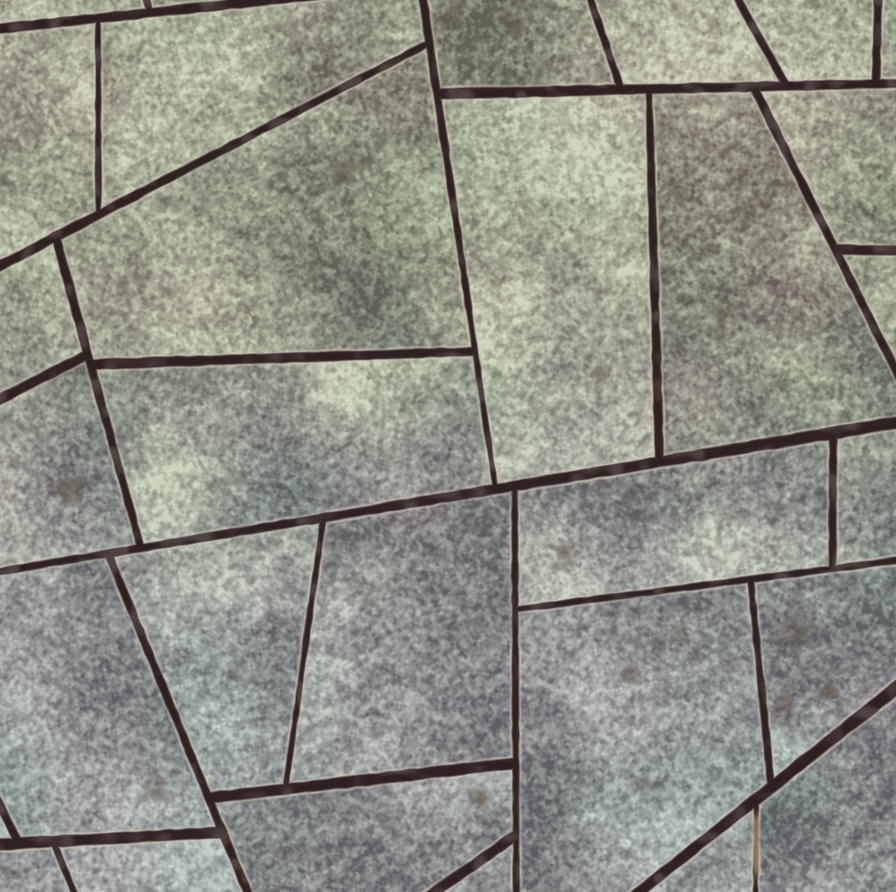
Reproduce this texture procedurally as a Shadertoy shader.

```glsl
#define SPLITS 5
#define COURSE_HALF 0.0056
#define UPRIGHT_HALF 0.0040
#define GRAIN 0.92
#define MOTTLE 0.95
#define STONE_SHIFT 0.32
#define SEED 3.0

const vec3 STONE_DARK  = vec3(0.39, 0.37, 0.36);
const vec3 STONE_LIGHT = vec3(0.77, 0.79, 0.735);
const vec3 JOINT_DARK  = vec3(0.18, 0.13, 0.125);
const vec3 JOINT_DUST  = vec3(0.40, 0.35, 0.34);
const vec3 OCHRE       = vec3(0.60, 0.51, 0.37);
const vec3 RIM         = vec3(0.80, 0.76, 0.70);
const vec3 RUST        = vec3(0.38, 0.33, 0.28);

float hash(vec2 p) {
    vec3 q = fract(p.xyx * 0.1031);
    q += dot(q, q.yzx + 33.33);
    return fract((q.x + q.y) * q.z);
}

float noise(vec2 p) {
    vec2 i = floor(p), f = fract(p);
    f = f * f * (3.0 - 2.0 * f);
    return mix(mix(hash(i), hash(i + vec2(1, 0)), f.x),
               mix(hash(i + vec2(0, 1)), hash(i + 1.0), f.x), f.y);
}

float fbm(vec2 p) {
    float sum = 0.0, amp = 0.53;
    for (int i = 0; i < 4; i++) {
        sum += amp * noise(p);
        p = mat2(1.6, 1.2, -1.2, 1.6) * p + 5.3;
        amp *= 0.5;
    }
    return sum;
}

// Sparse cellular blotches: 1 inside, 0 outside
float blotches(vec2 p, float density) {
    vec2 cell = floor(p);
    float cover = 0.0;
    for (int y = -1; y <= 1; y++)
    for (int x = -1; x <= 1; x++) {
        vec2 c = cell + vec2(x, y);
        vec2 site = c + vec2(hash(c + 11.0), hash(c + 47.0));
        float radius = mix(0.12, 0.36, hash(c + 83.0));
        float spot = 1.0 - smoothstep(radius * 0.3, radius, length(p - site));
        cover = max(cover, spot * step(hash(c + 29.0), density));
    }
    return cover;
}

// Cuts the plane into convex slabs; returns gap distance, stone id, ochre fill
vec3 paving(vec2 p, vec2 canvas) {
    vec2 poly[12];
    for (int i = 0; i < 4; i++) {
        vec2 corner = vec2(i / 2, (i == 1 || i == 2) ? 1 : 0);
        poly[i] = canvas * (corner * 1.4 - 0.2);
    }
    int count = 4;
    float id = 1.0, gap = 1.0, ochre = 0.0;
    for (int level = 0; level < SPLITS; level++) {
        vec2 centre = vec2(0), low = vec2(9), high = vec2(-9);
        for (int i = 0; i < count; i++) {
            centre += poly[i] / float(count);
            low = min(low, poly[i]);
            high = max(high, poly[i]);
        }
        vec2 size = high - low;
        float pick = hash(vec2(id, SEED)), jitter = hash(vec2(id, SEED + 5.0)) - 0.5;

        // Tall slabs get a gently rising course or a diagonal, wide ones a leaning upright
        bool course = size.y * 1.15 > size.x;
        float angle = course ? 0.09 + 0.48 * step(0.65, pick) * step(1.0, float(level))
                             + 0.22 * jitter : mix(1.42, 2.12, pick);
        vec2 tangent = vec2(cos(angle), sin(angle));
        vec2 normal = vec2(-tangent.y, tangent.x);
        centre += size * 0.2 * (hash(vec2(id, SEED + 7.0)) - 0.5);
        float d = dot(p - centre, normal);
        float halfWidth = (course ? COURSE_HALF : UPRIGHT_HALF)
                        * mix(0.7, 1.25, hash(vec2(id, SEED + 9.0)))
                        + 0.009 * dot(p - centre, tangent) * jitter;
        float edgeGap = abs(d) - clamp(halfWidth, 0.0018, 0.0085);
        if (edgeGap < gap) {
            gap = edgeGap;
            ochre = course ? 0.0 : step(0.86, hash(vec2(id, SEED + 13.0)));
        }

        // Keep the part of the slab on this side of the cut
        float side = d < 0.0 ? -1.0 : 1.0;
        vec2 kept[12] = poly;
        int m = 0;
        for (int i = 0; i < count; i++) {
            vec2 a = poly[i], b = poly[(i + 1) % count];
            float da = side * dot(a - centre, normal);
            float db = side * dot(b - centre, normal);
            if (da >= 0.0) kept[m++] = a;
            if (da * db < 0.0) kept[m++] = mix(a, b, da / (da - db));
        }
        poly = kept;
        count = m;
        id = id * 2.0 + (side > 0.0 ? 1.0 : 0.0);
    }
    return vec3(gap, id, ochre);
}

void mainImage(out vec4 fragColor, in vec2 fragCoord) {
    vec2 uv = fragCoord / iResolution.y;
    float soft = 0.0005 + 0.7 / iResolution.y;
    vec3 slab = paving(uv, iResolution.xy / iResolution.y);
    float gap = slab.x + 0.0014 * (noise(uv * 85.0) - 0.5);

    // Each stone has its own grain offset and cleavage direction
    float angle = 0.3 + 0.9 * hash(vec2(slab.y, 21.0));
    vec2 q = mat2(cos(angle), -sin(angle), sin(angle), cos(angle)) * uv
           + 7.0 * hash(vec2(slab.y, 31.0)) + 3.0;
    float mottle = fbm(q * 8.0);
    float relief = fbm(q * 48.0) - fbm(q * 48.0 + vec2(0.25, 0.35));
    float grain = 0.55 * noise(q * 180.0) + 0.45 * noise(q.yx * 300.0 + 17.0) - 0.5;
    float vein = pow(1.0 - abs(2.0 * fbm(q * 11.0 + 20.0) - 1.0), 14.0);

    // Stone surface, olive above and slate blue below
    float cool = 1.0 - smoothstep(0.15, 0.75, uv.y + 0.4 * (mottle - 0.5));
    float tone = 0.50 + STONE_SHIFT * (hash(vec2(slab.y, 41.0)) - 0.5)
               + MOTTLE * (mottle - 0.5) + GRAIN * grain + 0.5 * relief
               + 0.16 * vein * smoothstep(0.4, 0.65, mottle);
    vec3 color = mix(STONE_DARK, STONE_LIGHT, clamp(tone, 0.0, 1.1));
    color += mix(vec3(0.004, 0.008, -0.026), vec3(-0.020, 0.0, 0.030), cool);
    color += vec3(0.05, -0.01, 0.02) * (noise(uv * 9.0 + 4.0) - 0.5);
    vec2 warp = 0.02 * vec2(noise(uv * 50.0), noise(uv * 50.0 + 9.0));
    float rust = blotches((uv + warp) * 14.0, 0.04 + 0.12 * cool);
    color = mix(color, RUST, rust * (0.2 + 0.5 * noise(uv * 100.0)));

    // Pale chipped rim, then the recessed joint
    float rim = 1.0 - smoothstep(0.001, 0.0042, gap);
    color = mix(color, RIM, rim * (0.25 + 0.55 * noise(uv * 45.0)));
    float dust = smoothstep(0.45, 0.95, noise(uv * 65.0)) * 0.6;
    vec3 joint = mix(JOINT_DARK, JOINT_DUST, max(dust, smoothstep(-0.0025, 0.0, gap) * 0.5));
    joint = mix(joint, OCHRE, slab.z * smoothstep(0.25, 0.5, noise(uv * 30.0)) * 0.8);
    color = mix(joint, color, smoothstep(-soft, soft, gap));
    fragColor = vec4(color, 1.0);
}
```
